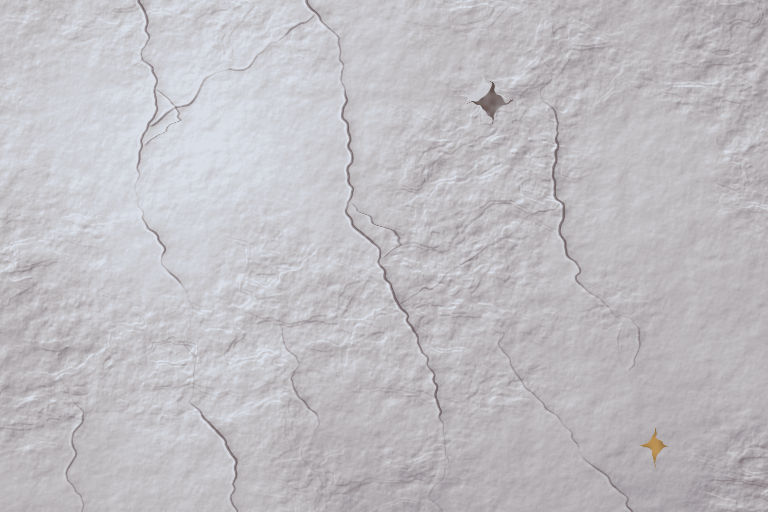
A Shadertoy shader for this texture:

```glsl
// Pale weathered plaster wall with wandering cracks, crumpled relief and two chips.

const vec3 SHADE_PLASTER = vec3(0.648, 0.628, 0.648);
const vec3 LIGHT_PLASTER = vec3(0.822, 0.832, 0.862);
const vec3 MID_WARMTH = vec3(0.010, 0.004, -0.010);
const vec3 OCHRE = vec3(0.68, 0.53, 0.31);
const vec3 DARK_BROWN = vec3(0.34, 0.27, 0.25);
const vec2 TO_LIGHT = vec2(-0.6, 0.8);

float hash(vec2 p) {
    vec3 q = fract(vec3(p.xyx) * 0.1031);
    q += dot(q, q.yzx + 33.33);
    return fract((q.x + q.y) * q.z);
}

float noise(vec2 p) {
    vec2 i = floor(p), f = fract(p);
    f = f * f * f * (f * (f * 6.0 - 15.0) + 10.0);
    return mix(mix(hash(i), hash(i + vec2(1, 0)), f.x),
               mix(hash(i + vec2(0, 1)), hash(i + vec2(1, 1)), f.x), f.y);
}

float fbm(vec2 p) {
    float sum = 0.0, amp = 0.533;
    for (int i = 0; i < 4; i++) {
        sum += amp * noise(p);
        p = mat2(1.6, 1.2, -1.2, 1.6) * p + 7.3;
        amp *= 0.5;
    }
    return sum;
}

// Surface height: fine stucco, crumpled skin and sharp little ledges
float height(vec2 p, float roughness) {
    vec2 warp = 0.05 * vec2(noise(p * 9.0), noise(p * 9.0 + 40.0));
    float grain = fbm(p * 30.0 + 11.0);
    float skin = fbm((p + warp) * vec2(11.0, 17.0) + 60.0);
    float ledge = smoothstep(0.46, 0.50, skin) + smoothstep(0.58, 0.62, skin);
    return grain * mix(0.4, 0.9, roughness) + (0.11 * ledge + 0.45 * skin) * roughness;
}

// Jagged sideways drift of a crack along its length
float wander(float t, float seed) {
    return 0.13 * (noise(vec2(t * 3.5, seed)) - 0.5)
         + 0.055 * (noise(vec2(t * 10.0, seed + 5.0)) - 0.5)
         + 0.030 * (noise(vec2(t * 27.0, seed + 9.0)) - 0.5)
         + 0.011 * (noise(vec2(t * 70.0, seed + 13.0)) - 0.5);
}

// Stretch factor turning sideways offset into distance
float steepness(float t, float seed, float lean) {
    float e = 0.004;
    float s = lean + (wander(t + e, seed) - wander(t - e, seed)) / (2.0 * e);
    return sqrt(1.0 + s * s);
}

float trunkX(float index, float y) {
    return 0.35 + 0.41 * index + 0.18 * (0.5 - y) + wander(y, 17.0 * index + 3.0);
}

// Tone change around a crack: dark gap, lit lip before it, soft shadow after it
float crackTone(float d, float t, float seed, float strength) {
    float uneven = 0.6 * noise(vec2(t * 8.0, seed + 21.0)) + 0.4 * noise(vec2(t * 35.0, seed + 25.0));
    float open = strength * mix(0.1, 1.15, smoothstep(0.2, 0.8, uneven));
    float halfWidth = 0.0006 + 0.0016 * open;
    float gap = 1.0 - smoothstep(halfWidth * 0.4, halfWidth + 0.0012, abs(d));
    float lip = exp(-pow((clamp(d, -0.1, 0.1) + 0.0048) / 0.0024, 2.0));
    float shadow = step(0.0, d) * exp(-max(d, 0.0) / 0.011);
    return open * (0.35 * lip - 0.45 * shadow) - 1.3 * gap * min(open + 0.1 * strength, 1.0);
}

// Four-pointed hole: positive inside, about 1 at the centre
float chip(vec2 p, vec2 centre, vec2 size) {
    vec2 q = abs(p - centre + 0.008 * (noise(p * 90.0) - 0.5)) / size;
    return 1.0 - sqrt(q.x) * 0.8 - sqrt(q.y) * 0.8;
}

float allCracks(vec2 p) {
    float tone = 0.0;
    for (int i = 0; i < 3; i++) {
        float k = float(i), seed = 17.0 * k + 3.0;
        float d = (p.x - trunkX(k, p.y)) / steepness(p.y, seed, -0.18);
        float strength = i == 2 ? smoothstep(0.2, 0.6, p.y) * smoothstep(1.0, 0.85, p.y) : 1.0;
        tone += crackTone(d, p.y, seed, strength);

        // A loose flake bulging from the trunk
        float along = (p.y - 0.49 + 0.22 * (k - 1.0)) / 0.12;
        float bulge = 0.042 * sin(3.1416 * clamp(along, 0.0, 1.0));
        tone += crackTone(d - bulge, p.y, seed, 0.6 * smoothstep(0.003, 0.012, bulge));

        // Hairlines in the lower wall
        float hairX = 0.16 + 0.45 * k + 0.35 * (0.35 - p.y) * k * 0.5 + wander(p.y, seed + 90.0);
        float hairD = (p.x - hairX) / steepness(p.y, seed + 90.0, -0.175 * k);
        tone += crackTone(hairD, p.y, seed, 0.6 * smoothstep(0.4, 0.3, p.y));
    }
    // Rising branches that join neighbouring trunks
    for (int i = 0; i < 2; i++) {
        float k = float(i), seed = 31.0 * k + 140.0;
        float branchY = 0.79 - 0.37 * k + 0.5 * (p.x - 0.31 - 0.48 * k) + 0.7 * wander(p.x, seed);
        float d = (branchY - p.y) / steepness(p.x, seed, 0.5);
        float span = smoothstep(0.0, 0.012, p.x - trunkX(k, p.y))
                   * smoothstep(0.0, 0.012, trunkX(k + 1.0, p.y) - p.x);
        tone += crackTone(d, p.x, seed, 0.9 * span);
    }
    return tone;
}

void mainImage(out vec4 fragColor, in vec2 fragCoord) {
    vec2 p = fragCoord / iResolution.y;

    // Broad light falling from the upper left, with cloudy stains
    float roughness = smoothstep(0.32, 0.68, fbm(p * 3.2 + 25.0));
    float tone = 1.06 - 0.9 * length((p - vec2(0.4, 0.72)) * vec2(0.75, 1.0));
    tone += 0.6 * (fbm(p * 2.6 + 4.0) - 0.5) - 0.1 * roughness;

    // Raking light on the relief
    float slope = height(p, roughness) - height(p + TO_LIGHT * 0.004, roughness);
    tone = clamp(tone + 4.0 * slope + allCracks(p), -1.1, 1.2);
    vec3 color = mix(SHADE_PLASTER, LIGHT_PLASTER, tone);
    color += MID_WARMTH * max(4.0 * tone * (1.0 - tone), 0.0);

    // Chips baring the layer below, one under a lifted pale flap
    vec2 star = vec2(0.96, 0.8), corner = vec2(1.28, 0.13);
    float lifted = smoothstep(0.0, 0.1, chip(p, star + vec2(-0.016, 0.010), vec2(0.042, 0.040)));
    color = mix(color, LIGHT_PLASTER, 0.7 * lifted);
    float hole = smoothstep(0.0, 0.1, chip(p, star, vec2(0.036, 0.036)));
    color = mix(color, mix(DARK_BROWN, SHADE_PLASTER, noise(p * 80.0) * 0.8), hole);
    float bare = smoothstep(0.0, 0.1, chip(p, corner, vec2(0.026, 0.032)));
    color = mix(color, OCHRE * mix(0.8, 1.1, noise(p * 50.0)), bare);

    fragColor = vec4(color, 1.0);
}
```
